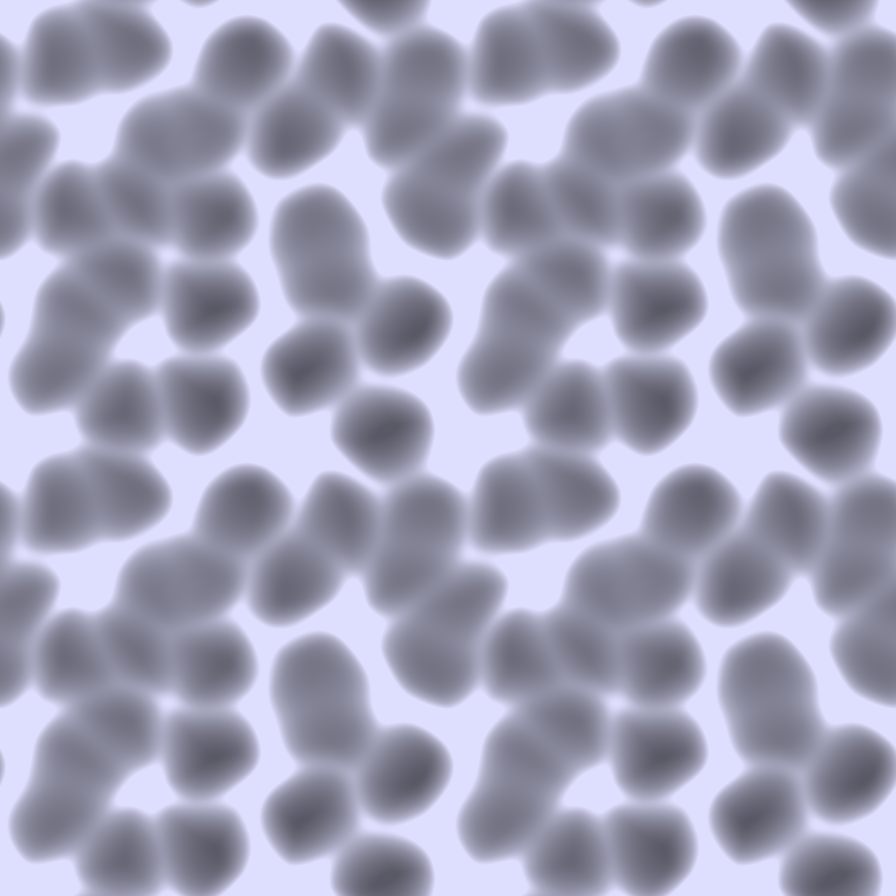
Write a Shadertoy shader that draws this pattern.

```glsl
// Soft grey-violet pebble cells merging inside a pale web, two tiles across and two down.

const float TAU = 6.28318530;
const float TILES = 2.0;       // repeats across and down
const float CELLS = 5.0;       // cells per repeat, each way
const float JITTER = 0.88;     // how far a seed strays from its cell centre
const float SHARPNESS = 13.0;  // higher values give harder joins between cells
const vec3 WEB_COLOUR = vec3(0.87, 0.87, 0.995);

vec2 hash2(vec2 cell) {
    vec3 h = fract(cell.xyx * vec3(0.1031, 0.1030, 0.0973));
    h += dot(h, h.yzx + 33.33);
    return fract((h.xx + h.yz) * h.zy);
}

// Seed position inside a cell; cells wrap after one period.
vec2 seedOffset(vec2 cell, float period) {
    vec2 wrapped = floor(mod(cell + 0.5, period));
    return 0.5 + JITTER * (hash2(wrapped + 17.0) - 0.5);
}

// Gentle periodic bend that keeps the web from looking straight.
vec2 bend(vec2 p, float period) {
    vec2 phase = TAU * p.yx / period;
    return p + 0.07 * sin(2.0 * phase + vec2(0.4, 2.1))
             + 0.03 * sin(5.0 * phase + vec2(1.7, 0.3));
}

// Smooth squared distances to the nearest and second nearest seeds.
vec2 smoothCells(vec2 p, float period, float sharpness) {
    vec2 base = floor(p);
    float total = 0.0;
    float pairs = 0.0;
    for (int y = -2; y <= 2; y++) {
        for (int x = -2; x <= 2; x++) {
            vec2 cell = base + vec2(x, y);
            vec2 toSeed = cell + seedOffset(cell, period) - p;
            float weight = exp(-sharpness * dot(toSeed, toSeed));
            pairs += weight * total;
            total += weight;
        }
    }
    float near = -log(total) / sharpness;
    float far = -log(pairs) / sharpness - near;
    return vec2(near, far);
}

// Isolated seeds are darkest; wide gaps rise to the flat pale web.
float cellShade(float near, float far) {
    float rise = max(near, 0.0);
    float shade = 0.60 + 0.65 * rise + 2.1 * rise * rise - 0.20 * far;
    float over = smoothstep(0.74, 0.94, shade);
    return clamp(shade + 0.06 * over, 0.40, 1.0);
}

void mainImage(out vec4 fragColor, in vec2 fragCoord) {
    vec2 uv = fragCoord / iResolution.xy;
    vec2 p = bend(uv * TILES * CELLS, CELLS);
    vec2 d = smoothCells(p, CELLS, SHARPNESS);
    fragColor = vec4(WEB_COLOUR * cellShade(d.x, d.y), 1.0);
}
```
